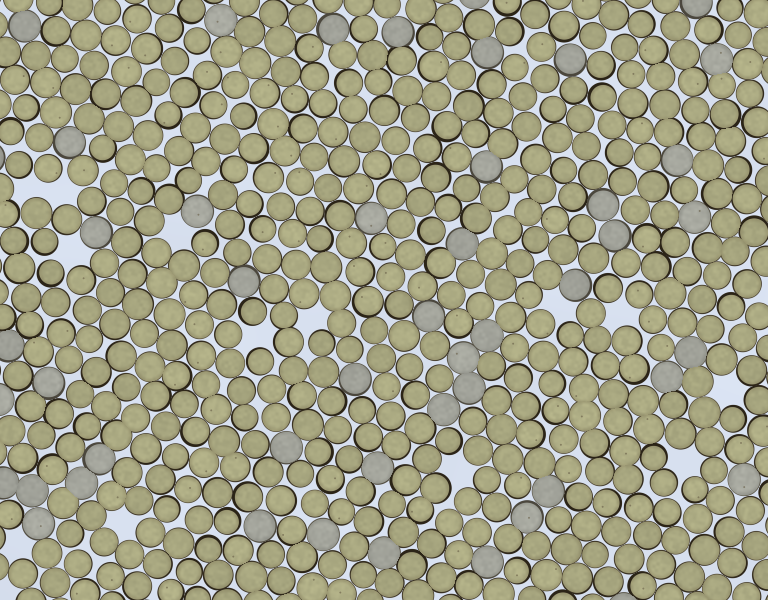
Reproduce this texture procedurally as a Shadertoy shader.

```glsl
const float DISCS_PER_HEIGHT = 19.4;
const float ROW_STEP = 0.866;
const float PALE_FROM = 0.91;
const float GAP_BELOW = 0.014;

const vec3 BACKLIGHT = vec3(0.85, 0.885, 0.945);
const vec3 OLIVE = vec3(0.672, 0.668, 0.512);
const vec3 OLIVE_SHADE = vec3(0.565, 0.545, 0.405);
const vec3 PALE = vec3(0.645, 0.65, 0.615);
const vec3 RIM_BROWN = vec3(0.40, 0.36, 0.27);
const vec3 RIM_DARK = vec3(0.17, 0.14, 0.09);

vec3 hash3(vec2 p) {
    vec3 s = vec3(dot(p, vec2(127.1, 311.7)),
                  dot(p, vec2(269.5, 183.3)),
                  dot(p, vec2(419.2, 371.9)));
    return fract(sin(s) * 43758.5453);
}

float valueNoise(vec2 p) {
    vec2 i = floor(p), f = fract(p);
    f = f * f * (3.0 - 2.0 * f);
    return mix(mix(hash3(i).x, hash3(i + vec2(1, 0)).x, f.x),
               mix(hash3(i + vec2(0, 1)).x, hash3(i + vec2(1, 1)).x, f.x), f.y);
}

vec2 latticePoint(vec2 cell) {
    return vec2(cell.x + 0.5 * cell.y, cell.y * ROW_STEP);
}

vec2 nearestCell(vec2 p) {
    float row = p.y / ROW_STEP;
    return floor(vec2(p.x - 0.5 * row, row) + 0.5);
}

// Discs are vec3(centre, radius); a negative radius leaves a hole
float discRadius(float kind) {
    if (kind < GAP_BELOW) return -0.1;
    return kind > PALE_FROM ? 0.54 : mix(0.44, 0.525, kind / PALE_FROM);
}

vec3 looseDisc(vec2 cell) {
    vec3 h = hash3(cell);
    vec2 home = latticePoint(cell);
    vec2 drift = 0.22 * sin(home.yx * 0.6 + vec2(0.0, 2.0));
    return vec3(home + drift + 0.28 * (h.xy - 0.5), discRadius(h.z));
}

vec2 pushApart(vec3 disc, vec3 other) {
    vec2 away = disc.xy - other.xy;
    float dist = max(length(away), 0.001);
    return 0.5 * away / dist * max(disc.z + other.z - dist, 0.0);
}

// Two rounds of relaxation over the six hexagonal neighbours
vec3 settledDisc(vec2 cell) {
    vec3 disc = looseDisc(cell);
    vec2 push = vec2(0.0);
    for (int j = -1; j <= 1; j++)
    for (int i = -1; i <= 1; i++) {
        if (i == j) continue;
        push += pushApart(disc, looseDisc(cell + vec2(i, j)));
    }
    return disc + vec3(push, 0.0);
}

vec3 packedDisc(vec2 cell) {
    vec3 disc = settledDisc(cell);
    vec2 push = vec2(0.0);
    for (int j = -1; j <= 1; j++)
    for (int i = -1; i <= 1; i++) {
        if (i == j) continue;
        push += pushApart(disc, settledDisc(cell + vec2(i, j)));
    }
    return disc + vec3(push, 0.0);
}

// Mottled face inside an uneven, off-centre rim
vec3 discColor(vec2 local, float radius, vec2 cell, float blur) {
    vec3 h = hash3(cell + 57.3);
    float angle = 6.2832 * h.x;
    float lean = mix(0.004, 0.042, h.y * h.y);
    vec2 offset = lean * vec2(cos(angle), sin(angle));
    float faceEdge = length(local - offset) - (radius - lean - 0.022);

    float pale = step(PALE_FROM, hash3(cell).z);
    vec3 face = mix(OLIVE, PALE, pale) * mix(0.96, 1.035, h.z);
    float shade = 0.6 * smoothstep(-0.16, 0.0, faceEdge);
    face = mix(face, mix(OLIVE_SHADE, PALE * 0.86, pale), shade);
    face *= 0.96 + 0.08 * valueNoise(local * 9.0 + cell * 7.0);

    vec2 speckPos = 0.6 * (hash3(cell + 11.9).xy - 0.5);
    float speck = step(0.8, h.z) * (1.0 - smoothstep(0.01, 0.05, length(local - speckPos)));
    face = mix(face, RIM_BROWN, 0.6 * speck);

    float side = 0.5 - 0.5 * dot(normalize(local + 0.0001), offset / lean);
    vec3 rim = mix(RIM_BROWN, RIM_DARK, clamp(0.15 + 0.6 * h.y + 0.45 * side, 0.0, 1.0));
    rim = mix(rim, PALE * 0.75, 0.4 * pale);
    return mix(face, rim, smoothstep(-blur, blur, faceEdge));
}

void mainImage(out vec4 fragColor, in vec2 fragCoord) {
    vec2 p = fragCoord / iResolution.y * DISCS_PER_HEIGHT;
    float blur = 0.65 * DISCS_PER_HEIGHT / iResolution.y;
    p = mat2(0.97, 0.243, -0.243, 0.97) * p;

    // Find the disc that covers this point most deeply
    vec2 base = nearestCell(p), bestCell = base;
    vec3 best = vec3(0.0);
    float edge = 9.0;
    for (int j = -1; j <= 1; j++)
    for (int i = -1; i <= 1; i++) {
        vec2 cell = base + vec2(i, j);
        if (distance(latticePoint(cell), p) > 1.1) continue;
        vec3 disc = packedDisc(cell);
        float d = distance(p, disc.xy) - disc.z;
        if (d < edge) { edge = d; best = disc; bestCell = cell; }
    }

    vec3 color = BACKLIGHT * (0.98 + 0.03 * valueNoise(p * 0.4));
    vec3 disc = discColor(p - best.xy, best.z, bestCell, blur);
    color = mix(disc, color, smoothstep(-blur, blur, edge));
    fragColor = vec4(color, 1.0);
}
```
